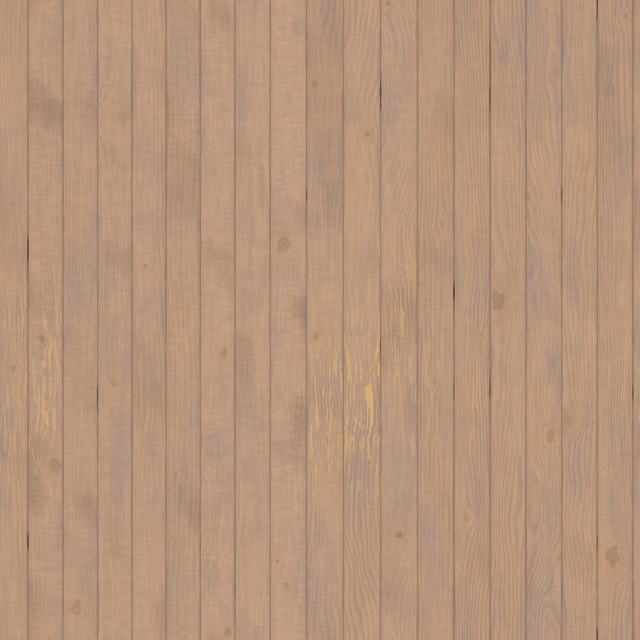
A Shadertoy shader for this texture:

```glsl
// Wall of eighteen narrow upright planks with a thin, worn, pinkish stain.
// Contours of stretched noise give the grain, which bends around scattered knots;
// streaks, saw marks, smudges and yellow flecks vary by plank. It tiles both ways.

float hash(vec2 p) {
    return fract(sin(dot(p, vec2(12.9898, 78.233))) * 43758.5453);
}

// Value noise with n cells up the canvas, wrapping from top to bottom
float noise(float x, float y, float n) {
    vec2 p = vec2(x, y * n), i = floor(p), f = fract(p);
    f = f * f * (3.0 - 2.0 * f);
    float y0 = mod(i.y, n), y1 = mod(i.y + 1.0, n);
    return mix(mix(hash(vec2(i.x, y0)), hash(vec2(i.x + 1.0, y0)), f.x),
               mix(hash(vec2(i.x, y1)), hash(vec2(i.x + 1.0, y1)), f.x), f.y);
}

void mainImage(out vec4 fragColor, in vec2 fragCoord) {
    vec2 uv = fragCoord / iResolution.xy;
    float px = 1.0 / iResolution.x, y = uv.y;

    // Plank index and position across it; widths drift a little
    float u = uv.x * 18.0 - 0.8;
    float drift = (u - 6.5) / 4.0;
    u += 0.2 * exp(-drift * drift);
    float id = mod(floor(u), 18.0), f = fract(u);
    float x = f + id * 7.0;
    float tone = hash(vec2(id, 3.1)), rough = hash(vec2(id, 8.7));
    rough = mix(0.6 * rough, 0.55 + 0.45 * rough, smoothstep(7.0, 8.0, id));

    // Knots: push the grain aside and collect their own shading
    float bend = 0.0, knot = 0.0, halo = 0.0, knotRing = 0.0;
    for (int k = 0; k < 3; k++) {
        vec2 s = vec2(id + 0.37, float(k) * 5.3 + 1.9);
        if (hash(s + 4.0) < 0.4) continue;
        float size = hash(s + 2.0);
        float r = 0.07 + 0.17 * size * size;
        vec2 d = vec2(f - 0.15 - 0.7 * hash(s),
                      (fract(y - hash(s + 1.0) + 0.5) - 0.5) * 18.0);
        float dist = length(d * vec2(1.0, 0.75)) / r;
        dist += 0.9 * (noise(x * 7.0, y, 110.0) - 0.5);
        bend -= d.x * exp(-dist * dist * 0.12);
        halo += exp(-dist * dist * 0.15);
        float inside = 1.0 - smoothstep(0.3, 1.2, dist);
        knot += inside * (0.2 + 0.8 * hash(s + 3.0));
        knotRing += inside * sin(dist * 9.0);
    }

    // Growth rings, with crisp late wood on one side
    float arch = noise(x * 1.3, y, 5.0) + 0.25 * noise(x * 2.5, y, 17.0);
    float wobble = 0.035 * noise(x * 4.0, y, 48.0) + 0.012 * noise(x * 9.0, y, 120.0);
    float grain = f + bend + wobble + (0.2 + 0.9 * tone * tone) * arch;
    float phase = fract(grain * (6.5 + 4.0 * hash(vec2(id, 5.5))));
    float ring = smoothstep(0.1, 0.8, phase) * (1.0 - smoothstep(0.84, 1.0, phase));
    float patchy = smoothstep(0.2, 0.8, noise(x * 1.5 + 40.0, y, 6.0));
    ring *= (0.3 + 0.7 * patchy) * (0.2 + 0.8 * rough);

    // Stain: pinkish base with grey clouds and fine orange streaks
    float cloud = 0.55 * noise(x * 1.1 + 9.0, y, 7.0) + 0.45 * noise(x * 3.0, y, 23.0);
    float fine = noise(x * 26.0, y, 26.0);
    float fibre = noise(x * 19.0 + 5.0, y, 16.0);
    vec3 col = mix(vec3(0.744, 0.604, 0.505), vec3(0.665, 0.573, 0.513),
                   0.65 * smoothstep(0.4, 0.85, cloud + 0.15 * (tone - 0.5)));
    float warm = 0.55 * smoothstep(0.5, 0.85, fibre)
               + 0.45 * smoothstep(0.45, 0.9, noise(x * 2.0 + 70.0, y, 8.0));
    col = mix(col, vec3(0.795, 0.615, 0.455), warm * (0.25 + 0.4 * rough));
    col *= 1.0 + 0.025 * (tone - 0.5) + 0.05 * (fine - 0.5);
    col *= 1.0 - ring * vec3(0.085, 0.08, 0.06);

    // Saw marks across the boards and fine speckle
    float saw = noise(x * 4.0, y, 240.0) - 0.5;
    float speck = noise(x * 28.0 + 3.0, y, 420.0) - 0.5;
    col *= 1.0 + 0.045 * saw * (1.3 - 0.8 * rough) + 0.045 * speck;

    // Dull cross bands on the smoother boards
    float band = smoothstep(0.62, 0.95, noise(x * 0.9 + 20.0, y + 0.03 * f, 13.0));
    col *= 1.0 - 0.09 * band * (1.2 - rough);

    // Worn yellow flecks: thin broken threads between the rings of a few boards
    float low = (y - 0.4) / 0.17, mid = (id - 9.0) / 1.5;
    float ends = (abs(id - 8.5) - 8.5) / 0.8;
    float worn = exp(-mid * mid) + 0.6 * exp(-ends * ends) + 0.2 * rough;
    float wear = exp(-low * low) * worn * (0.4 + 0.6 * patchy) + 0.06 * patchy;
    float thread = noise((f + bend + wobble + 0.2 * arch) * 22.0 + id * 31.0, y, 26.0);
    float broken = noise(x * 24.0, y, 130.0);
    float fleck = smoothstep(0.6, 0.7, 0.7 * thread + 0.3 * broken + 0.06 * wear);
    col = mix(col, vec3(0.87, 0.7, 0.45), 0.8 * min(wear, 1.0) * fleck);

    // Knot colour
    col = mix(col, vec3(0.75, 0.585, 0.43), 0.3 * min(halo, 1.0));
    col = mix(col, vec3(0.55, 0.455, 0.39), 0.6 * min(knot, 1.0));
    col *= 1.0 + 0.03 * knotRing;

    // Joints: faint shade, thin uneven line with rare deep gaps, warm bare edge
    float edge = min(f, 1.0 - f) / 18.0;
    float joint = mod(floor(u + 0.5), 18.0);
    float gap = noise(joint * 7.0, y, 13.0);
    float rub = smoothstep(0.5, 0.8, noise(joint * 5.0 + 2.0, y, 40.0));
    col = mix(col, vec3(0.81, 0.63, 0.44), 0.4 * rub * (1.0 - smoothstep(0.0015, 0.004, edge)));
    col *= 1.0 - 0.07 * exp(-edge * 450.0);
    float width = 0.0009 + 0.0006 * noise(joint * 3.0 + 60.0, y, 70.0);
    float line = 1.0 - smoothstep(width - 0.5 * px, width + 0.5 * px, edge);
    vec3 groove = mix(vec3(0.55, 0.465, 0.41), vec3(0.33, 0.26, 0.22),
                      smoothstep(0.88, 1.0, gap));
    col = mix(col, groove, line * (0.6 + 0.3 * gap));

    fragColor = vec4(col, 1.0);
}
```
